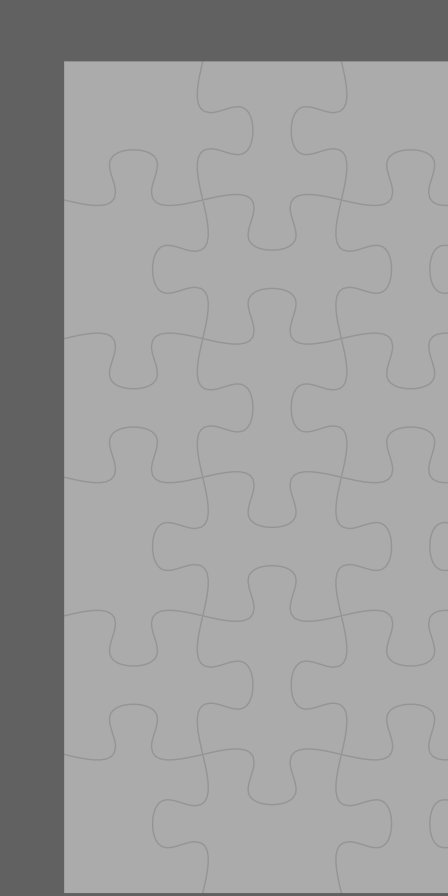
Write a WebGL 1 fragment shader that draws this pattern.

```glsl
precision highp float;
// A plain jigsaw sheet, six rows tall, running off the right side of a dark ground.
// Every seam is one symmetric tab outline made of three Bezier arcs; its side
// flips in a checkerboard, and the seams are drawn by distance as fine lines.

uniform vec2 u_resolution;

// Layout, in canvas heights, measured from the top left corner
const vec2 SHEET_CORNER = vec2(0.0716, 0.0685);
const float PIECE_SIZE = 0.1547;
const float ROWS = 6.0;

// Seam half width, in piece sizes
const float SEAM_HALF_WIDTH = 0.0053;
const int ARC_STEPS = 9;

const vec3 GROUND_COLOR = vec3(0.38);
const vec3 SHEET_COLOR = vec3(0.67);
const vec3 SEAM_COLOR = vec3(0.585);

// Joints of the half outline: corner, neck, widest part of the tab, tip
const vec2 CORNER = vec2(0.0, 0.0);
const vec2 NECK = vec2(0.370, 0.055);
const vec2 BULGE = vec2(0.327, 0.255);
const vec2 TIP = vec2(0.5, 0.362);

float segmentDistance(vec2 p, vec2 a, vec2 b) {
  vec2 ab = b - a;
  float t = clamp(dot(p - a, ab) / dot(ab, ab), 0.0, 1.0);
  return length(p - a - ab * t);
}

vec2 bezier(vec2 a, vec2 b, vec2 c, vec2 d, float t) {
  float s = 1.0 - t;
  return s * s * s * a + 3.0 * s * t * (s * b + t * c) + t * t * t * d;
}

float arcDistance(vec2 p, vec2 a, vec2 b, vec2 c, vec2 d) {
  float nearest = 10.0;
  vec2 previous = a;
  for (int i = 1; i <= ARC_STEPS; i++) {
    vec2 next = bezier(a, b, c, d, float(i) / float(ARC_STEPS));
    nearest = min(nearest, segmentDistance(p, previous, next));
    previous = next;
  }
  return nearest;
}

// Distance to a seam along x from 0 to 1, with its tab towards +y
float seamDistance(vec2 p) {
  p.x = 0.5 - abs(p.x - 0.5);
  float shoulder = arcDistance(p, CORNER, vec2(0.15, -0.035), vec2(NECK.x, -0.09), NECK);
  float side = arcDistance(p, NECK, vec2(NECK.x, 0.12), vec2(BULGE.x, 0.19), BULGE);
  float cap = arcDistance(p, BULGE, vec2(BULGE.x, 0.33), vec2(0.41, TIP.y), TIP);
  return min(shoulder, min(side, cap));
}

// +1 on odd squares of the checkerboard, -1 on even ones
float tabSide(float column, float row) {
  return 2.0 * mod(column + row, 2.0) - 1.0;
}

// Distance to the nearest of the four seams around a piece
float nearestSeam(vec2 p) {
  vec2 piece = floor(p);
  vec2 local = p - piece;
  float nearest = 10.0;
  for (int k = 0; k < 2; k++) {
    float side = float(k);
    float line = piece.y + side;
    if (line > 0.5 && line < ROWS - 0.5) {
      float across = (side - local.y) * tabSide(piece.x, line);
      nearest = min(nearest, seamDistance(vec2(local.x, across)));
    }
    line = piece.x + side;
    if (line > 0.5) {
      float across = (local.x - side) * tabSide(line, piece.y);
      nearest = min(nearest, seamDistance(vec2(local.y, across)));
    }
  }
  return nearest;
}

void main() {
  // Piece coordinates, y running down from the top of the sheet
  vec2 canvas = vec2(gl_FragCoord.x, u_resolution.y - gl_FragCoord.y) / u_resolution.y;
  vec2 p = (canvas - SHEET_CORNER) / PIECE_SIZE;
  float pixel = 1.0 / (u_resolution.y * PIECE_SIZE);

  // Sheet coverage
  float inside = min(p.x, min(p.y, ROWS - p.y));
  float sheet = clamp(inside / pixel + 0.5, 0.0, 1.0);

  // Seam coverage
  float seam = 0.0;
  if (inside > 0.0) {
    seam = clamp((SEAM_HALF_WIDTH - nearestSeam(p)) / pixel + 0.5, 0.0, 1.0);
  }

  vec3 color = mix(SHEET_COLOR, SEAM_COLOR, seam);
  gl_FragColor = vec4(mix(GROUND_COLOR, color, sheet), 1.0);
}
```
